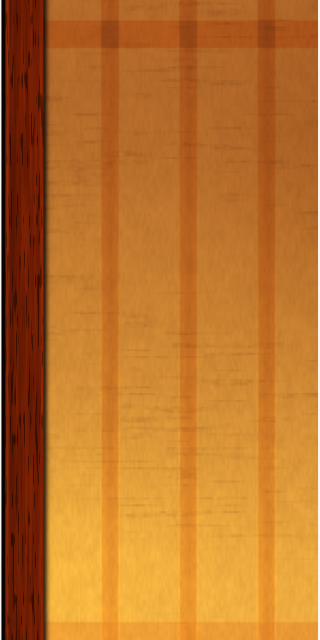
This texture is drawn by a Shadertoy shader. Its source:

```glsl
// Draws a warm backlit paper screen with faint lattice bars and a red wooden post.

float hash(vec2 cell) {
    vec3 q = fract(cell.xyx * vec3(0.1031, 0.1030, 0.0973));
    q += dot(q, q.yzx + 33.33);
    return fract((q.x + q.y) * q.z);
}

float noise(vec2 p) {
    vec2 cell = floor(p), f = fract(p);
    f = f * f * (3.0 - 2.0 * f);
    return mix(mix(hash(cell), hash(cell + vec2(1, 0)), f.x),
               mix(hash(cell + vec2(0, 1)), hash(cell + vec2(1, 1)), f.x), f.y);
}

float fbm(vec2 p) {
    float sum = 0.0, amplitude = 0.5;
    for (int i = 0; i < 4; i++) {
        sum += amplitude * noise(p);
        p = p * 2.03 + 17.1;
        amplitude *= 0.5;
    }
    return sum / 0.9375;
}

// Soft-edged strip: 1 inside the half width, 0 outside
float strip(float x, float center, float halfWidth, float blur) {
    return 1.0 - smoothstep(halfWidth - blur, halfWidth + blur, abs(x - center));
}

// Light from below, falling off to the upper right
vec3 paperGlow(vec2 uv) {
    vec3 topColor = vec3(0.705, 0.415, 0.165);
    vec3 middleColor = vec3(0.805, 0.525, 0.200);
    vec3 lowColor = vec3(0.935, 0.675, 0.250);
    float h = uv.y + 0.06 * (uv.x - 0.5);
    vec3 glow = mix(middleColor, topColor, smoothstep(0.40, 0.88, h));
    glow = mix(lowColor, glow, smoothstep(0.02, 0.54, h));
    vec2 hot = (uv - vec2(0.23, 0.08)) / vec2(0.45, 0.18);
    glow += vec3(0.035, 0.045, 0.005) * exp(-dot(hot, hot));
    vec2 dim = (uv - vec2(1.02, 0.78)) / vec2(0.30, 0.30);
    return glow * (1.0 - vec3(0.06, 0.10, 0.14) * exp(-dot(dim, dim)));
}

// Short upright fibres, cloudy pulp and broken cross threads
float paperGrain(vec2 p) {
    float fibres = noise(p * vec2(150.0, 52.0)) - 0.5;
    float pulp = fbm(p * vec2(32.0, 22.0) + 5.0) - 0.5;
    float threadRows = smoothstep(0.58, 0.9, noise(vec2(p.x * 7.0, p.y * 95.0)));
    float dashes = noise(vec2(p.x * 55.0, p.y * 110.0) + 9.0);
    float zone = smoothstep(0.30, 0.7, noise(p * vec2(2.0, 5.0) + 3.0));
    return 0.055 * fibres + 0.075 * pulp - 0.11 * threadRows * dashes * zone;
}

// Shadow of the lattice behind the paper
vec3 addLattice(vec3 color, vec2 uv, float px) {
    float upright = 0.0, core = 0.0, rim = 0.0;
    for (int i = 0; i < 3; i++) {
        float center = 0.344 + 0.2445 * float(i);
        upright = max(upright, strip(uv.x, center, 0.0275, max(px, 0.004)));
        core += exp(-pow((uv.x - center - 0.003) / 0.016, 2.0));
        rim += strip(abs(uv.x - center), 0.0275, 0.003, max(px, 0.002));
    }
    float topRail = strip(uv.y, 0.9465, 0.0215, max(0.5 * px, 0.002));
    float bottomRail = 1.0 - smoothstep(0.026, 0.030, uv.y);
    vec3 barTint = mix(vec3(0.99, 0.89, 0.76), vec3(0.96, 0.84, 0.69), uv.y);
    color *= mix(vec3(1), barTint, upright);
    color *= 1.0 - vec3(0.035, 0.065, 0.07) * core;
    color *= mix(vec3(1), vec3(0.98, 0.83, 0.67), topRail * (1.0 - 0.35 * upright));
    color *= mix(vec3(1), vec3(0.98, 0.89, 0.82), bottomRail * (1.0 - 0.4 * upright));
    color *= 1.0 - vec3(0.10, 0.08, 0.0) * topRail * upright;
    float rimLight = rim * (1.0 - smoothstep(0.25, 0.85, uv.y));
    return color + vec3(0.045, 0.035, 0.008) * rimLight;
}

// Red timber: long grain, dark pores and lit bevels
vec3 wood(vec2 p, float left, float right) {
    float wobble = 0.006 * fbm(vec2(p.x * 8.0, p.y * 5.0));
    float grain = fbm(vec2((p.x + wobble) * 140.0, p.y * 4.0));
    float pores = smoothstep(0.66, 0.88, noise(vec2((p.x + wobble) * 260.0, p.y * 16.0)));
    float across = (p.x - left) / (right - left);
    vec3 color = mix(vec3(0.34, 0.075, 0.005), vec3(0.53, 0.145, 0.015), grain);
    color *= 1.0 - 0.45 * pores;
    color *= mix(0.82, 1.0, smoothstep(0.08, 0.42, across));
    color += vec3(0.19, 0.07, 0.03) * strip(across, 0.06, 0.04, 0.04);
    color += vec3(0.10, 0.03, 0.01) * strip(across, 0.95, 0.04, 0.04);
    return color;
}

void mainImage(out vec4 fragColor, in vec2 fragCoord) {
    vec2 uv = fragCoord / iResolution.xy;
    vec2 p = vec2(uv.x, 2.0 * uv.y);
    float px = 1.0 / iResolution.x;
    float postLeft = 0.016, postRight = 0.136;

    // Paper and lattice
    vec3 color = addLattice(paperGlow(uv), uv, px);
    color *= 1.0 + paperGrain(p) * vec3(0.8, 1.0, 1.25);

    // Shadow cast by the post
    float gap = max(uv.x - postRight, 0.0);
    color *= 1.0 - vec3(0.76, 0.78, 0.72) * exp(-pow(gap / 0.013, 2.0));

    // Post with its dark outer edge
    float postMask = 1.0 - smoothstep(postRight - px, postRight + px, uv.x);
    color = mix(color, wood(p, postLeft, postRight), postMask);
    float darkEdge = 1.0 - smoothstep(postLeft - px, postLeft + px, uv.x);
    color = mix(color, vec3(0.035, 0.012, 0.008), darkEdge);

    // Pale outer margins
    float margin = 1.0 - smoothstep(0.003, 0.003 + px, uv.x);
    margin = max(margin, smoothstep(0.994 - 0.5 * px, 0.994 + 0.5 * px, uv.x));
    fragColor = vec4(mix(color, vec3(0.98, 0.97, 0.96), margin), 1.0);
}
```
